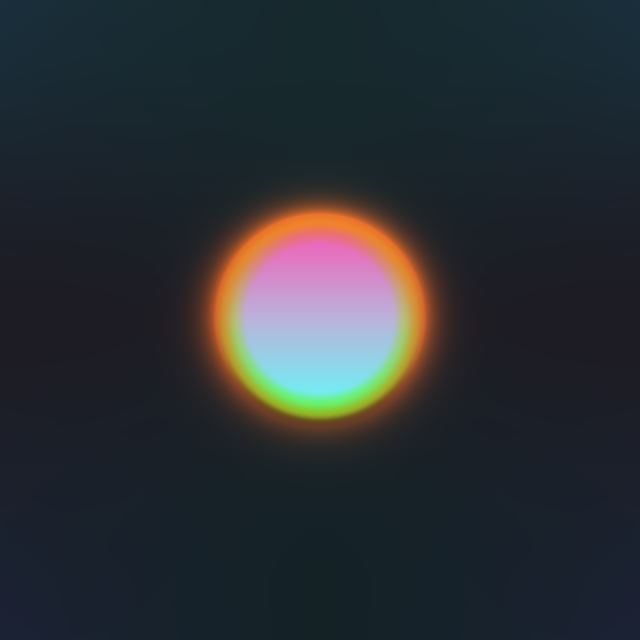
Give the GLSL for this background, as a Shadertoy shader.

```glsl
// A glowing disc, pink to cyan, with an orange and green rim on a dark teal field.

// Blend through three colours as t runs from -1 to 1.
vec3 threeStop(vec3 low, vec3 middle, vec3 high, float t) {
    return t < 0.0 ? mix(middle, low, min(-t, 1.0)) : mix(middle, high, min(t, 1.0));
}

// Dark field: teal above and below, plum at the sides, blue in the corners.
vec3 backdrop(vec2 p) {
    float up = smoothstep(-0.5, 0.5, p.y);
    vec3 teal = mix(vec3(0.078, 0.132, 0.150), vec3(0.088, 0.160, 0.175), up);
    vec3 blue = mix(vec3(0.108, 0.132, 0.205), vec3(0.100, 0.185, 0.235), up);
    float vertical = smoothstep(-0.25, 0.38, abs(p.y) - 0.6 * abs(p.x));
    vec3 colour = mix(vec3(0.114, 0.108, 0.140), teal, vertical);
    float corner = clamp(4.0 * abs(p.x * p.y), 0.0, 1.0);
    return mix(colour, blue, pow(corner, 1.3));
}

void mainImage(out vec4 fragColor, in vec2 fragCoord) {
    vec2 p = (fragCoord - 0.5 * iResolution.xy) / min(iResolution.x, iResolution.y);
    vec2 q = p - vec2(0.0, 0.002);
    float radius = length(q);
    float height = q.y / max(radius, 0.001);
    float up = 0.5 + 0.5 * height;

    // Warm halo, softer and wider below the disc
    float glow = exp(-max(radius - 0.163, 0.0) * mix(42.0, 55.0, up));
    float strength = height < 0.0 ? mix(0.88, 0.52, -height) : mix(0.88, 1.04, height);
    vec3 colour = backdrop(p) + vec3(0.80, 0.29, 0.02) * glow * strength;

    // Rim: outer band, then the inner band that meets the core
    vec3 outerRim = threeStop(vec3(0.58, 0.72, 0.12), vec3(0.82, 0.57, 0.21),
                              vec3(0.94, 0.52, 0.15), height);
    vec3 innerRim = threeStop(vec3(0.39, 0.96, 0.42), vec3(0.71, 0.75, 0.45),
                              vec3(0.92, 0.43, 0.45), height);
    colour = mix(outerRim, colour, smoothstep(0.148, 0.168, radius));
    colour = mix(innerRim, colour, smoothstep(0.130, 0.153, radius));

    // Thin shade under the lower rim
    float shade = exp(-pow((radius - 0.161) / 0.006, 2.0));
    colour *= 1.0 - 0.25 * shade * smoothstep(0.2, 1.0, -height);

    // Core with a vertical gradient
    vec3 core = threeStop(vec3(0.46, 0.92, 0.95), vec3(0.73, 0.70, 0.86),
                          vec3(0.91, 0.42, 0.74), q.y / 0.115);
    colour = mix(core, colour, smoothstep(0.112, 0.136, radius));

    fragColor = vec4(clamp(colour, 0.0, 1.0), 1.0);
}
```
